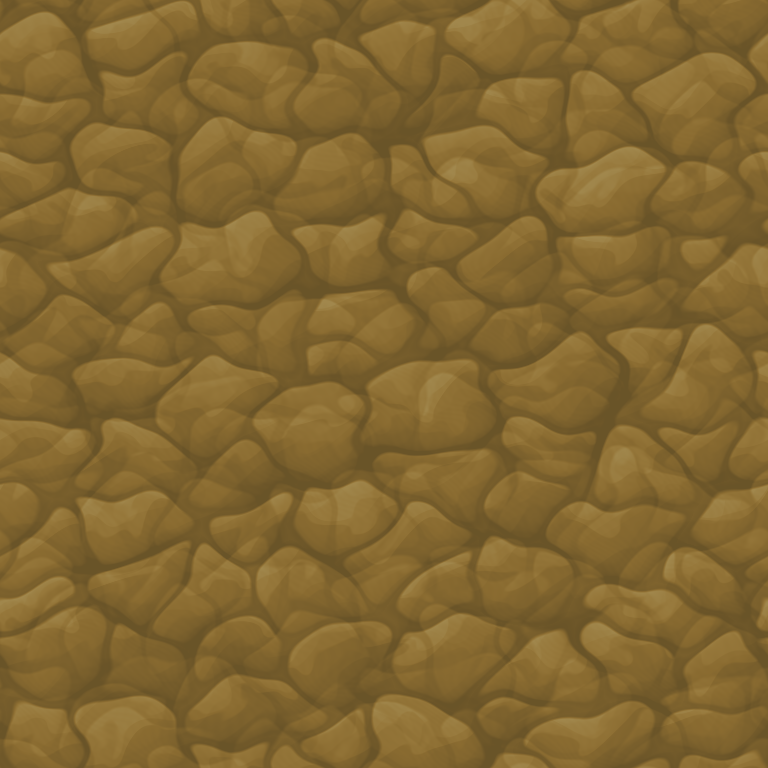
Write a three.js fragment shader that draws this texture.

```glsl
// Tiling wall of rounded ochre cobblestones with painted highlights and faint overlaid stones.
#define STONE_GRID vec2(8.0, 11.0)
#define GHOST_GRID vec2(9.0, 10.0)
#define BROAD_GRID vec2(6.0, 8.0)
#define JITTER 0.84
#define SIZE_SPREAD 0.36
#define CORNER_SHARPNESS 15.0
#define GAP_HALF_WIDTH 0.035
#define WARP 0.09
#define GHOST_STRENGTH 0.62
#define BROAD_STRENGTH 0.45
#define LIGHT_DIR vec2(-0.35, 0.94)
#define TAU 6.2831853

varying vec2 vUv;

struct Stone {
  float edge;    // rounded distance to the border, in cells
  vec2 facing;   // blended outward direction of the near borders
  vec2 local;    // offset from the stone centre
  vec3 random;
};

vec3 hash3(vec2 cell, float seed) {
  vec3 k = vec3(dot(cell, vec2(12.71, 31.17)), dot(cell, vec2(26.95, 18.33)), dot(cell, vec2(41.93, 7.29)));
  return fract(sin(k + seed * vec3(1.3, 2.1, 3.7) + 0.5) * 4375.85);
}

// Random values of a cell, repeating over the whole grid.
vec3 cellRandom(vec2 cell, vec2 grid, float seed) {
  return hash3(floor(mod(cell + 0.5, grid)), seed);
}

// Weighted cellular pattern: weights vary the sizes, a soft minimum rounds the corners.
Stone cobbles(vec2 uv, vec2 grid, float seed) {
  vec2 bend = sin(TAU * (uv.yx * vec2(7.0, 6.0) + uv * vec2(2.0, 3.0)) + seed);
  bend += 0.5 * sin(TAU * (uv.yx * vec2(13.0, 11.0) - uv * vec2(5.0, 4.0)) + seed * 2.0);
  vec2 p = uv * grid + WARP * bend;
  vec2 base = floor(p);
  Stone s;
  float nearest = 100.0;
  for (int y = -2; y <= 2; y++) {
    for (int x = -2; x <= 2; x++) {
      vec2 cell = base + vec2(float(x), float(y));
      vec3 r = cellRandom(cell, grid, seed);
      vec2 toCentre = cell + 0.5 + JITTER * (r.xy - 0.5) - p;
      float power = dot(toCentre, toCentre) - SIZE_SPREAD * r.z;
      if (power < nearest) {
        nearest = power;
        s.local = -toCentre;
        s.random = r;
      }
    }
  }
  float total = 0.0001;
  s.facing = vec2(0.0);
  for (int y = -2; y <= 2; y++) {
    for (int x = -2; x <= 2; x++) {
      vec2 cell = base + vec2(float(x), float(y));
      vec3 r = cellRandom(cell, grid, seed);
      vec2 toCentre = cell + 0.5 + JITTER * (r.xy - 0.5) - p;
      vec2 across = toCentre + s.local;
      float gap = length(across);
      if (gap > 0.001) {
        float border = (dot(toCentre, toCentre) - SIZE_SPREAD * r.z - nearest) / (2.0 * gap);
        float weight = exp(-CORNER_SHARPNESS * border);
        total += weight;
        s.facing += weight * across / gap;
      }
    }
  }
  s.facing /= total;
  s.edge = -log(total) / CORNER_SHARPNESS - GAP_HALF_WIDTH * (0.5 + s.random.x);
  return s;
}

// Wavy field inside one stone, used to shape the brush patches.
float brushWave(vec2 q, float phase) {
  float a = sin(q.x * 7.0 + phase + 1.5 * sin(q.y * 6.0 + phase * 2.0));
  return a + 0.5 * sin(q.x * 15.0 - q.y * 8.0 + phase * 3.0);
}

// Tone of a stone: 0 is the dark gap, 1 the palest highlight.
float stoneTone(Stone s) {
  float phase = TAU * s.random.y;
  float depth = max(s.edge, 0.0);
  float lit = dot(s.facing, LIGHT_DIR);
  float height = dot(s.local, LIGHT_DIR) + 0.13 * brushWave(s.local, phase);
  float light = smoothstep(-0.025, 0.025, height - 0.08 - 0.1 * s.random.x);
  float pale = smoothstep(-0.025, 0.025, height + 0.08 * brushWave(s.local.yx, phase + 2.0) - 0.32);
  float shade = smoothstep(-0.04, 0.04, -0.26 - height);
  float tone = 0.43 + 0.12 * (s.random.z - 0.5) + 0.17 * light + 0.11 * pale - 0.1 * shade;
  tone -= 0.24 * exp(-depth * 9.0) * (0.5 - 0.5 * lit);
  tone += 0.18 * exp(-depth * 18.0) * max(lit, 0.0);
  tone += 0.012 * sin(s.local.x * 55.0 + s.local.y * 38.0 + 3.0 * sin(s.local.y * 9.0 + phase));
  float gapTone = 0.12 - 0.1 * smoothstep(-0.12, 0.0, s.edge);
  return mix(gapTone, tone, smoothstep(-0.015, 0.03, s.edge));
}

// Dark to pale ochre ramp.
vec3 ochre(float tone) {
  vec3 colour = mix(vec3(0.43, 0.34, 0.16), vec3(0.54, 0.42, 0.19), clamp(tone * 2.0, -0.15, 1.0));
  colour = mix(colour, vec3(0.59, 0.47, 0.23), clamp(tone * 4.0 - 2.0, 0.0, 1.0));
  return mix(colour, vec3(0.63, 0.53, 0.30), clamp(tone * 4.0 - 3.0, 0.0, 1.0));
}

void main() {
  float tone = stoneTone(cobbles(vUv, STONE_GRID, 3.0));
  // Translucent stones showing through
  tone += GHOST_STRENGTH * (stoneTone(cobbles(vUv, GHOST_GRID, 17.0)) - 0.36) * 0.6;
  tone += BROAD_STRENGTH * (stoneTone(cobbles(vUv, BROAD_GRID, 29.0)) - 0.36) * 0.6;
  gl_FragColor = vec4(ochre(tone), 1.0);
}
```
